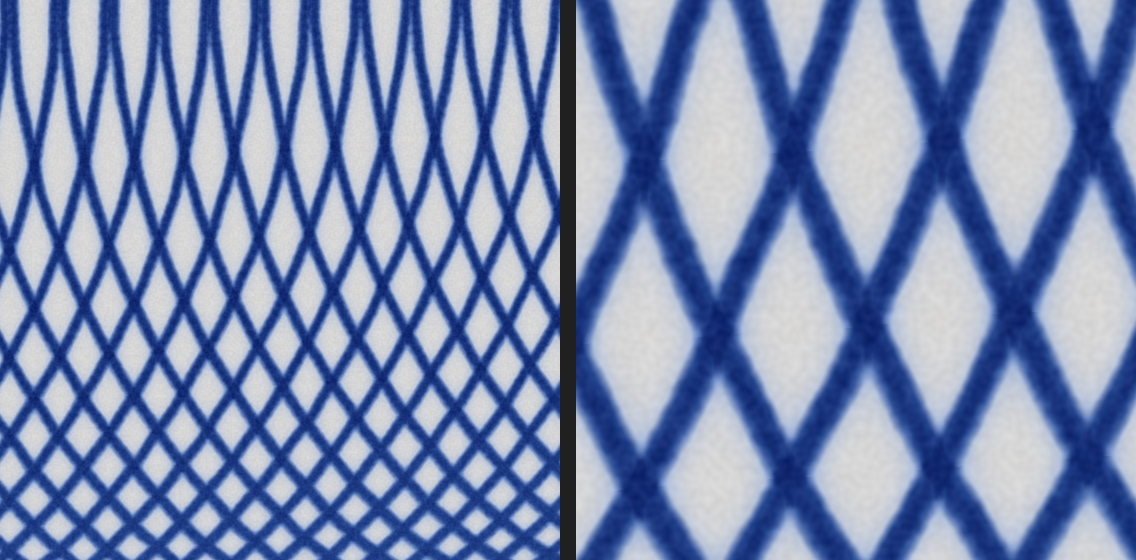
Left: the whole. Right: its middle third, enlarged.
Reproduce this pattern procedurally as a WebGL 2 fragment shader.

```glsl
#version 300 es
precision highp float;
// A stretched blue net over pale paper: two families of crossing strands.
// A row coordinate that speeds up downward turns long loops into small diamonds;
// each strand is a distance band with a dark core, a lit underside and a soft haze.

#define PITCH 0.0896      // width of one mesh column
#define COLUMN_START 0.061
#define ROW_GROWTH 10.47  // how fast rows tighten downward
#define TILT 0.070        // rise of the rows to the right
#define HALF_WIDTH 0.0096 // half the strand thickness
#define EDGE_SOFT 0.0030
#define HAZE_REACH 0.0062
#define GRAIN 0.05

uniform vec2 u_resolution;
out vec4 outColor;

const vec3 PAPER  = vec3(0.85, 0.845, 0.84);
const vec3 HAZE   = vec3(0.54, 0.66, 0.87);
const vec3 LIT    = vec3(0.32, 0.45, 0.71);
const vec3 STRAND = vec3(0.14, 0.27, 0.56);
const vec3 CORE   = vec3(0.06, 0.15, 0.43);

vec2 hashGradient(vec2 cell) {
    vec3 p = fract(cell.xyx * vec3(0.1031, 0.1030, 0.0973));
    p += dot(p, p.yzx + 33.33);
    float angle = 6.2832 * fract((p.x + p.y) * p.z);
    return vec2(cos(angle), sin(angle));
}

float gradientNoise(vec2 p) {
    vec2 i = floor(p), f = p - i;
    vec2 s = f * f * f * (f * (f * 6.0 - 15.0) + 10.0);
    vec2 e = vec2(1.0, 0.0);
    float low = mix(dot(hashGradient(i), f),
                    dot(hashGradient(i + e), f - e), s.x);
    float high = mix(dot(hashGradient(i + e.yx), f - e.yx),
                     dot(hashGradient(i + 1.0), f - 1.0), s.x);
    return mix(low, high, s.y);
}

// Row number at a depth below the top edge; whole numbers are crossings.
float rowAt(float depth) {
    float t = max(depth, 0.0);
    float fall = max(t - 0.03, 0.0);
    float gather = 0.25 * (1.0 - smoothstep(0.0, 0.235, t));
    return ROW_GROWTH * fall * fall + 0.65 * pow(t, 11.0) - 0.588 - gather;
}

// Signed distance to the nearest whole number of a strand phase.
float strandOffset(float phase, float slope) {
    return (fract(phase + 0.5) - 0.5) / slope;
}

float smoothMin(float a, float b, float k) {
    float h = max(k - abs(a - b), 0.0) / k;
    return min(a, b) - 0.25 * h * h * k;
}

void main() {
    vec2 uv = gl_FragCoord.xy / u_resolution;
    float pixel = 1.0 / min(u_resolution.x, u_resolution.y);

    // Uneven hand of the net
    vec2 wobble = vec2(gradientNoise(uv * 13.0), gradientNoise(uv * 13.0 + 40.0));
    vec2 p = uv + 0.0035 * wobble;

    // Tilted, slightly bowed mesh coordinates
    float depth = 1.0 - p.y;
    float side = p.x - 0.504;
    depth += TILT * side + 0.06 * depth * side * side;
    float pitch = PITCH - 0.002 * depth * depth;
    float column = (p.x - COLUMN_START) / pitch;
    float row = rowAt(depth);
    float rowSlope = (rowAt(depth + 0.002) - rowAt(depth - 0.002)) / 0.004;
    float slope = length(vec2(1.0 / pitch, 0.5 * rowSlope));

    // Distances to both families; positive offsets lie on the underside
    float falling = strandOffset(column - 0.5 * row, slope);
    float rising = strandOffset(column + 0.5 * row, slope);
    vec2 under = vec2(-falling, rising);
    vec2 dist = abs(under);
    float fray = gradientNoise(uv * 95.0);
    float width = HALF_WIDTH + 0.0008 * pow(max(depth, 0.0), 4.0) + 0.0011 * fray;

    // Haze gathers in the corners where strands meet
    vec2 haze = exp(-max(dist - width, 0.0) / HAZE_REACH);
    float low = smoothstep(0.6, 1.0, depth);
    float glow = min((haze.x + haze.y) * mix(0.56, 0.66, low), 1.0);
    vec3 color = mix(PAPER, HAZE, glow);

    // Strand tone: lit underside, dark centre, darkest where strands overlap
    float soft = EDGE_SOFT + pixel;
    vec2 bands = 1.0 - smoothstep(-soft, soft, dist - width);
    float nearest = dist.x < dist.y ? under.x : under.y;
    float lit = smoothstep(0.15, 1.0, nearest / width) * (1.0 - bands.x * bands.y);
    float center = 1.0 - smoothstep(0.1, 0.85, min(dist.x, dist.y) / width);
    float dark = max(center * mix(0.65, 0.2, low), bands.x * bands.y * mix(0.95, 0.35, low));
    vec3 ink = mix(STRAND, LIT, 0.65 * lit);
    ink = mix(ink, CORE, clamp(dark + 0.4 * fray, 0.0, 1.0));

    float net = smoothMin(dist.x, dist.y, 0.005) - width;
    float cover = 1.0 - smoothstep(-soft, soft, net);
    color = mix(color, ink, cover);

    // Fine grain and faint paper mottling
    float grain = gradientNoise(uv * 210.0) + 0.5 * gradientNoise(uv * 70.0 + 9.0);
    color += GRAIN * grain * mix(0.7, 1.0, cover);
    outColor = vec4(clamp(color, 0.0, 1.0), 1.0);
}
```
